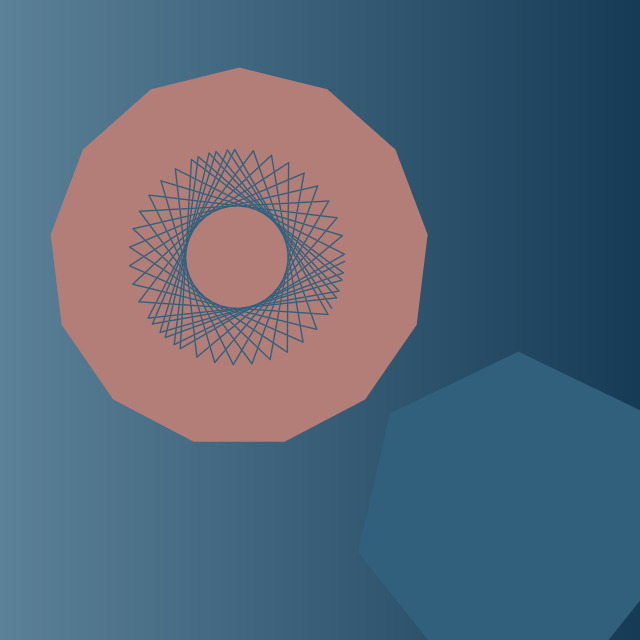
Reproduce this background procedurally as a WebGL 1 fragment shader.

```glsl
precision highp float;
// Flat geometric backdrop: a horizontal blue gradient, a cropped heptagon and
// a rose 13-sided polygon carrying an open string-art star. Polygons are folded
// angular distances; the star is a loop of chords turning by a constant angle.

uniform vec2 u_resolution;

const float TAU = 6.283185;
const int CHORDS = 44;

const vec3 LIGHT_BLUE = vec3(0.357, 0.505, 0.597);
const vec3 DARK_BLUE = vec3(0.086, 0.230, 0.335);
const vec3 STEEL_BLUE = vec3(0.194, 0.376, 0.490);
const vec3 ROSE = vec3(0.704, 0.494, 0.470);

// Signed distance to a regular polygon with one vertex pointing up
float polygonDistance(vec2 p, float sides, float radius) {
  float sector = TAU / sides;
  float angle = mod(atan(p.x, p.y), sector) - 0.5 * sector;
  return length(p) * cos(angle) - radius * cos(0.5 * sector);
}

float segmentDistance(vec2 p, vec2 a, vec2 b) {
  vec2 ab = b - a;
  float t = clamp(dot(p - a, ab) / dot(ab, ab), 0.0, 1.0);
  return length(p - a - ab * t);
}

vec2 onCircle(float angle, float radius) {
  return radius * vec2(cos(angle), sin(angle));
}

// Distance to a chain of chords, each advancing by the same turn
float stringArtDistance(vec2 p, float radius, float start, float turn) {
  float nearest = 1.0;
  vec2 from = onCircle(start, radius);
  for (int i = 1; i <= CHORDS; i++) {
    vec2 to = onCircle(start + turn * float(i), radius);
    nearest = min(nearest, segmentDistance(p, from, to));
    from = to;
  }
  return nearest;
}

// Antialiased coverage of a signed distance
float coverage(float dist, float pixel) {
  return clamp(0.5 - dist / pixel, 0.0, 1.0);
}

void main() {
  float pixel = 1.0 / u_resolution.y;
  vec2 p = gl_FragCoord.xy * pixel;

  // Background gradient
  vec3 color = mix(LIGHT_BLUE, DARK_BLUE, gl_FragCoord.x / u_resolution.x);

  // Heptagon in the lower right corner
  float heptagon = polygonDistance(p - vec2(0.8099, 0.194), 7.0, 0.2565);
  color = mix(color, STEEL_BLUE, coverage(heptagon, pixel));

  // Large rose polygon
  float disc = polygonDistance(p - vec2(0.3737, 0.5978), 13.0, 0.2966);
  color = mix(color, ROSE, coverage(disc, pixel));

  // String-art star
  float halfWidth = 0.0011;
  float strings = stringArtDistance(p - vec2(0.3701, 0.5982), 0.1682,
                                    radians(-28.3), radians(123.318));
  color = mix(color, STEEL_BLUE, coverage(strings - halfWidth, pixel));

  gl_FragColor = vec4(color, 1.0);
}
```
